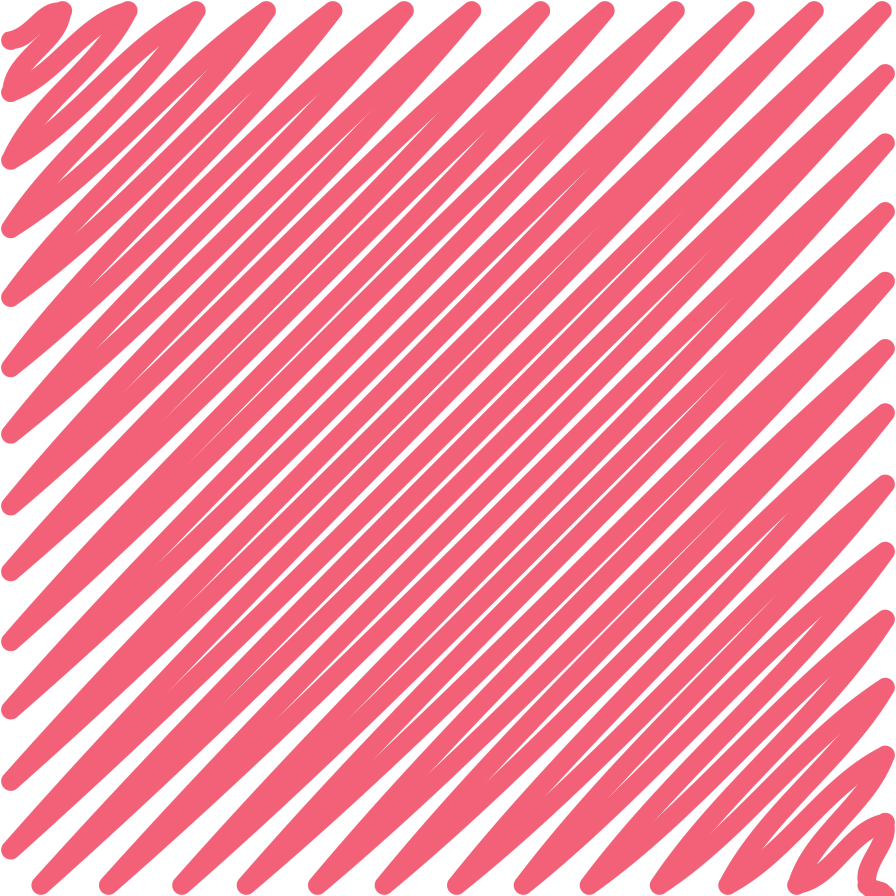
Give the GLSL for this pattern, as a WebGL 1 fragment shader.

```glsl
precision highp float;
// A square filled by one continuous diagonal zigzag marker scribble on white.

uniform vec2 u_resolution;

const vec3 PAPER = vec3(1.0);
const vec3 INK = vec3(0.95, 0.38, 0.47);
const int STROKES = 51;            // passes from corner to corner
const float RADIUS = 0.0107;       // half the line width
const float INSET = 0.012;         // distance of the turns from the border
const float UPPER_START = 0.068;   // first turn along the top, then right edge
const float LOWER_START = 0.104;   // first turn along the left, then bottom edge
const float PEN_START = 0.045;     // where the line begins on the left edge
const float UPPER_STEP = 0.0762;   // spacing between turns
const float LOWER_STEP = 0.0766;
const float CORNER_SKIP = 0.976;   // edge length used up before the corner
const float BOW = 0.0116;          // how quickly strokes part after a turn
const float TURN_JITTER = 0.006;   // uneven turn spacing
const float STROKE_JITTER = 0.004; // uneven gaps between strokes

float hash(float n) {
  n = fract(n * 0.1031 + 0.37);
  n *= n + 33.33;
  n *= n + n;
  return fract(n);
}

float jitter(float n, float amount) {
  return (hash(n) - 0.5) * amount;
}

// Turns run along the top edge and then down the right edge.
vec2 upperTurn(float k) {
  float s = UPPER_START + UPPER_STEP * k + jitter(k + 11.0, TURN_JITTER);
  return vec2(min(s, 1.0 - INSET), 1.0 - max(s - CORNER_SKIP, INSET));
}

// Turns run down the left edge and then along the bottom edge.
vec2 lowerTurn(float k) {
  float s = LOWER_START + LOWER_STEP * k + jitter(k + 71.0, TURN_JITTER);
  s = max(s, PEN_START);
  return vec2(max(s - CORNER_SKIP, INSET), 1.0 - min(s, 1.0 - INSET));
}

// Distance to a slightly S-shaped line from a to b.
float strokeDistance(vec2 p, vec2 a, vec2 b, float side, float drift) {
  vec2 span = b - a;
  float len = length(span);
  vec2 dir = span / len;
  vec2 rel = p - a;
  float along = dot(rel, dir);
  float across = dot(rel, vec2(dir.y, -dir.x));
  float nearest = clamp(along, 0.0, len);
  float x = 2.0 * nearest / len - 1.0;
  float bend = (1.0 - x * x) * (drift - side * BOW * x);
  bend *= min(1.0, len / 0.1);
  return length(vec2(along - nearest, across - bend));
}

void main() {
  float size = min(u_resolution.x, u_resolution.y);
  vec2 p = (gl_FragCoord.xy - 0.5 * u_resolution) / size + 0.5;

  // Join alternating strokes at their shared turns.
  float d = 1.0;
  for (int i = 0; i < STROKES; i++) {
    float n = float(i);
    float side = mod(n, 2.0) < 0.5 ? 1.0 : -1.0;
    vec2 a = lowerTurn(floor((n + 1.0) * 0.5) - 1.0);
    vec2 b = upperTurn(floor(n * 0.5));
    float drift = jitter(n + 131.0, STROKE_JITTER);
    d = min(d, strokeDistance(p, a, b, side, drift));
  }

  float edge = 0.7 / size;
  float ink = 1.0 - smoothstep(-edge, edge, d - RADIUS);
  gl_FragColor = vec4(mix(PAPER, INK, ink), 1.0);
}
```
